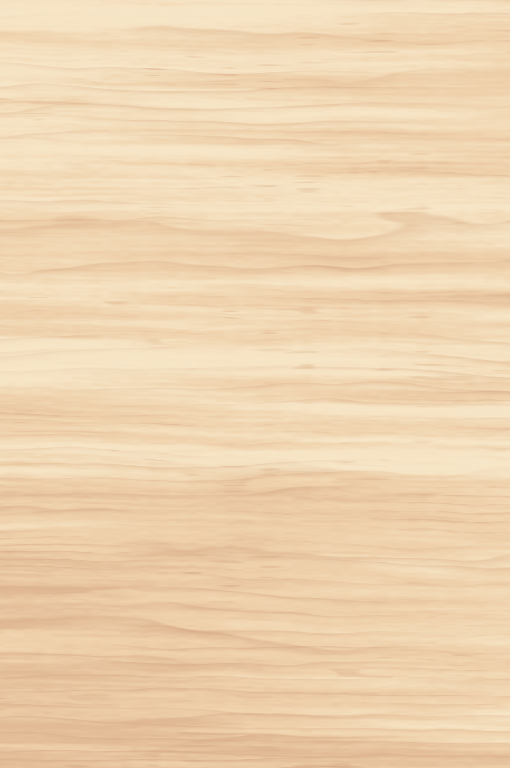
Write a Shadertoy shader that draws this texture.

```glsl
// Pale wood veneer with horizontal grain: stretched noise makes soft bands
// and fine fibres, a warped sawtooth makes sharp-edged growth rings, and a
// few scattered knots bend the grain around them.

float hash(vec2 p) {
    return fract(sin(dot(p, vec2(127.1, 311.7))) * 43758.5453);
}

float noise(vec2 p) {
    vec2 cell = floor(p), f = fract(p);
    f = f * f * (3.0 - 2.0 * f);
    float low = mix(hash(cell), hash(cell + vec2(1, 0)), f.x);
    float high = mix(hash(cell + vec2(0, 1)), hash(cell + vec2(1, 1)), f.x);
    return mix(low, high, f.y);
}

float fbm(vec2 p) {
    float sum = 0.0, weight = 0.5;
    for (int i = 0; i < 4; i++) {
        sum += weight * noise(p);
        p = p * 2.03 + 17.3;
        weight *= 0.5;
    }
    return sum / 0.9375;
}

// Thin dark rings: slow darkening, then an abrupt but smoothed edge
float rings(vec2 p, float density, float seed) {
    float phase = fract(p.y * density + 2.6 * fbm(vec2(p.x * 2.2, p.y * 9.0) + seed));
    float line = pow(phase, 6.0) * smoothstep(1.0, 0.92, phase);
    float patches = noise(vec2(p.x * 3.0, p.y * 18.0) + seed * 2.0);
    return line * smoothstep(0.35, 0.8, patches);
}

void mainImage(out vec4 fragColor, in vec2 fragCoord) {
    vec2 uv = fragCoord / iResolution.y;
    vec2 p = uv;

    // Gentle waviness of the grain
    p.y += 0.018 * (fbm(vec2(uv.x * 3.0, uv.y * 7.0)) - 0.5);
    p.y += 0.003 * (noise(vec2(uv.x * 14.0, uv.y * 40.0)) - 0.5);
    p.y += 0.012 * uv.x;

    // Knots stretch the grain into small lens shapes
    float knots = 0.0;
    for (int i = 0; i < 6; i++) {
        float k = float(i);
        vec2 center = vec2(0.66 * hash(vec2(k, 3.7)), (k + 0.2 + 0.6 * hash(vec2(k, 9.1))) / 6.0);
        vec2 d = (uv - center) / vec2(0.035, 0.009);
        float bump = exp(-dot(d, d));
        p.y -= 0.010 * d.y * bump;
        knots += bump * bump;
    }

    // Lightness from broad bands, streaks, fibres and pores
    float tone = 0.74;
    tone += 1.00 * (noise(vec2(p.x * 0.9, p.y * 15.0) + 4.0) - 0.5);
    tone += 0.70 * (noise(vec2(p.x * 2.0, p.y * 42.0) + 31.0) - 0.5);
    tone += 0.50 * (noise(vec2(p.x * 4.0, p.y * 115.0) + 57.0) - 0.5);
    tone += 0.34 * (noise(vec2(p.x * 9.0, p.y * 270.0) + 83.0) - 0.5);
    tone += 0.22 * (noise(vec2(uv.x * 80.0, uv.y * 400.0)) - 0.5);
    tone -= 0.10 * smoothstep(0.35, 0.0, uv.y);

    // Growth rings, denser inside the darker bands, and short dark flecks
    float veins = 0.7 * rings(p, 19.0, 5.0) + 0.6 * rings(p, 47.0, 23.0);
    veins += 0.7 * rings(p, 85.0, 41.0) * smoothstep(0.95, 0.35, tone);
    float flecks = smoothstep(0.78, 0.95, noise(vec2(p.x * 20.0, p.y * 230.0) + 11.0));
    flecks *= smoothstep(0.5, 0.8, noise(vec2(p.x * 4.0, p.y * 22.0) + 71.0));
    tone -= 0.60 * veins + 0.25 * flecks + 0.18 * knots;

    // Tan through honey to cream
    vec3 tan_ = vec3(0.885, 0.735, 0.59);
    vec3 honey = vec3(0.940, 0.827, 0.68);
    vec3 cream = vec3(0.965, 0.897, 0.775);
    vec3 color = mix(tan_, honey, smoothstep(-0.2, 0.68, tone));
    color = mix(color, cream, smoothstep(0.5, 1.3, tone));
    color = mix(color, vec3(0.79, 0.59, 0.45), clamp(0.42 * veins + 0.15 * flecks, 0.0, 0.6));

    fragColor = vec4(color, 1.0);
}
```
